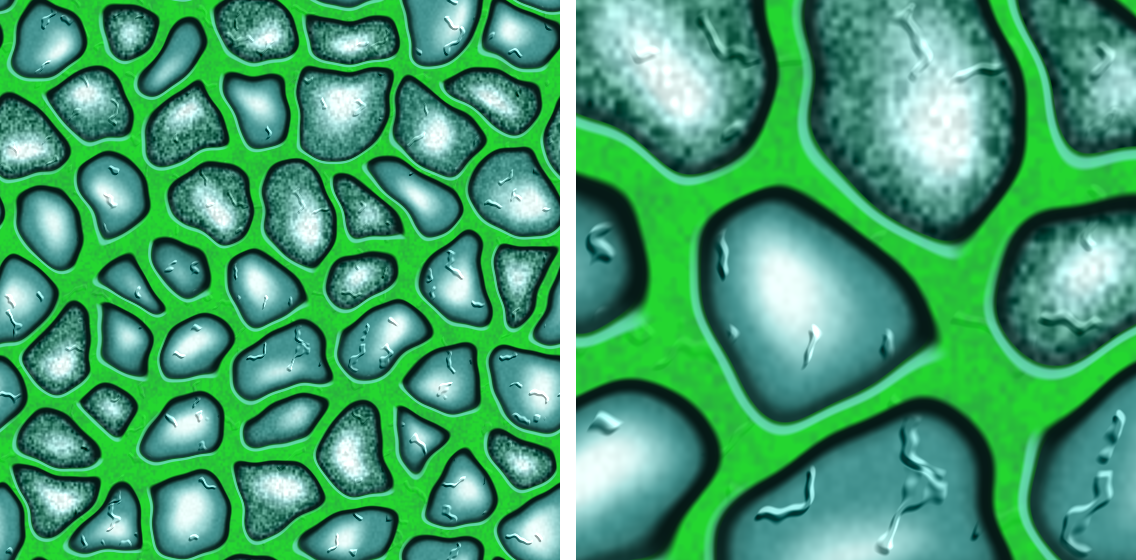
Left: the whole. Right: its middle third, enlarged.
Reproduce this texture procedurally as a WebGL 1 fragment shader.

```glsl
precision highp float;
uniform vec2 u_resolution;

const float TAU = 6.2831853;
const float CELLS = 7.0;          // stones per side
const float JITTER = 0.88;        // irregularity of the stone centres
const float ROUNDING = 13.0;      // higher gives sharper corners
const float GAP = 0.045;          // smallest inset of a stone
const float GAP_RANGE = 0.075;    // extra random inset
const float CHIPS = 18.0;         // chip cells per side
const float CHIP_RELIEF = 0.42;
const vec2 CHIP_SHIFT = vec2(0.0022, 0.0036);
const vec2 GRAIN = vec2(240.0, 170.0);
const vec2 LIGHT_SIDE = vec2(-0.5, -0.86);

const vec3 MOSS = vec3(0.14, 0.84, 0.19);
const vec3 MOSS_SHADE = vec3(0.17, 0.62, 0.27);
const vec3 OUTLINE = vec3(0.02, 0.09, 0.08);
const vec3 DEEP = vec3(0.13, 0.36, 0.34);
const vec3 ROUGH_TEAL = vec3(0.22, 0.50, 0.42);
const vec3 TEAL = vec3(0.27, 0.58, 0.57);
const vec3 PALE = vec3(0.65, 0.87, 0.86);
const vec3 GLEAM = vec3(0.93, 1.0, 0.99);
const vec3 RIM = vec3(0.45, 0.88, 0.80);

vec2 hash2(vec2 c) {
  vec3 q = fract(c.xyx * vec3(0.1031, 0.1030, 0.0973));
  q += dot(q, q.yzx + 33.33);
  return fract((q.xx + q.yz) * q.zy);
}

// Value noise that wraps after the given period
float noise(vec2 p, vec2 period) {
  vec2 i = floor(p), f = fract(p);
  f = f * f * (3.0 - 2.0 * f);
  vec2 a = mod(i, period), b = mod(i + 1.0, period);
  return mix(mix(hash2(a).x, hash2(vec2(b.x, a.y)).x, f.x),
             mix(hash2(vec2(a.x, b.y)).x, hash2(b).x, f.x), f.y);
}

// Layered sines that bend straight lines and still tile
vec2 bend(vec2 uv, float freq) {
  vec2 a = sin(TAU * (uv.yx * freq + vec2(0.13, 0.57)));
  vec2 b = sin(TAU * (uv * (freq - 1.0) + uv.yx * 2.0 + vec2(0.71, 0.29)));
  return 0.6 * a + 0.4 * b;
}

vec2 site(vec2 cell) {
  return cell + 0.5 + JITTER * (hash2(mod(cell, CELLS) + 17.0) - 0.5);
}

// Short scattered strokes, one per cell at most
float chips(vec2 uv) {
  vec2 p = uv * CHIPS + 0.16 * bend(uv, 23.0) + 0.05 * bend(uv, 61.0);
  vec2 base = floor(p);
  float height = 0.0;
  for (int y = -1; y <= 1; y++) {
    for (int x = -1; x <= 1; x++) {
      vec2 cell = base + vec2(x, y);
      vec2 id = mod(cell, CHIPS);
      vec2 h = hash2(id + 71.0), k = hash2(id + 139.0);
      vec2 dir = vec2(cos(TAU * h.x), sin(TAU * h.x));
      vec2 r = p - cell - 0.25 - 0.5 * k;
      float reach = 0.06 + 0.42 * h.y * h.y;
      float dist = length(r - dir * clamp(dot(r, dir), -reach, reach));
      float present = step(0.42, fract(h.y * 7.3 + k.x));
      height = max(height, present * (1.0 - smoothstep(0.025, 0.095, dist)));
    }
  }
  return height;
}

void main() {
  vec2 uv = gl_FragCoord.xy / u_resolution;
  float px = CELLS / u_resolution.y;
  vec2 p = uv * CELLS + 0.09 * bend(uv, 6.0) + 0.015 * bend(uv, 17.0);

  // Nearest stone centre
  vec2 home = floor(p), own = vec2(0.0);
  float best = 9.0;
  for (int y = -1; y <= 1; y++) {
    for (int x = -1; x <= 1; x++) {
      vec2 cell = floor(p) + vec2(x, y);
      vec2 r = site(cell) - p;
      if (dot(r, r) < best) { best = dot(r, r); own = r; home = cell; }
    }
  }

  // Rounded distance to the cell border, with its outward normal
  float sum = 0.0;
  vec2 slope = vec2(0.0);
  for (int y = -2; y <= 2; y++) {
    for (int x = -2; x <= 2; x++) {
      if (x == 0 && y == 0) continue;
      vec2 r = site(home + vec2(x, y)) - p;
      vec2 dir = normalize(r - own);
      float w = exp(-ROUNDING * dot(0.5 * (own + r), dir));
      sum += w;
      slope += w * dir;
    }
  }
  vec2 id = mod(home, CELLS);
  vec2 trait = hash2(id + 41.0), tilt = hash2(id + 97.0);
  float inside = -log(sum) / ROUNDING - GAP - GAP_RANGE * trait.x;
  float lit = dot(slope / (length(slope) + 1e-5), LIGHT_SIDE);

  float grain = 0.6 * noise(uv * GRAIN, GRAIN) + 0.4 * noise(uv.yx * GRAIN, GRAIN) - 0.5;
  float chip = chips(uv) - chips(uv + CHIP_SHIFT);

  // Moss between the stones
  float patches = noise(uv * 40.0, vec2(40.0));
  vec3 moss = mix(MOSS, MOSS_SHADE, clamp(0.55 * patches - 0.05 + 0.9 * grain, 0.0, 1.0));
  moss += 0.05 * chip;

  // Polished or rough stone with a soft elongated gleam
  float angle = TAU * tilt.x;
  vec2 r = own + 0.16 * (tilt - 0.5) - vec2(0.0, 0.04);
  r = mat2(cos(angle), sin(angle), -sin(angle), cos(angle)) * r * vec2(0.75, 1.25);
  float glow = exp(-7.5 * dot(r, r)) * smoothstep(0.0, 0.26, inside);
  float rough = smoothstep(0.5, 0.75, trait.y);
  vec3 stone = mix(DEEP, mix(TEAL, ROUGH_TEAL, rough), smoothstep(0.0, 0.13, inside));
  stone = mix(stone, PALE, smoothstep(0.1, 0.75, glow));
  stone = mix(stone, GLEAM, smoothstep(0.6, 1.0, glow));
  stone += grain * mix(0.07, 0.6 - 0.25 * glow, rough);
  stone += CHIP_RELIEF * chip * smoothstep(0.02, 0.09, inside) * mix(0.9, 0.5, rough);

  // Dark contour, heavier on the upper side, and a bright lower rim
  float contour = smoothstep(-0.035, -0.005, inside) * (1.0 - smoothstep(0.015, 0.065, inside));
  float rim = 1.0 - smoothstep(0.008, 0.026, abs(inside + 0.028));
  vec3 color = mix(moss, stone, smoothstep(-px, px, inside));
  color = mix(color, OUTLINE, contour * mix(0.97, 0.5, smoothstep(-0.1, 0.9, lit)));
  color = mix(color, RIM, rim * 0.75 * smoothstep(-0.15, 0.7, lit));
  gl_FragColor = vec4(clamp(color, 0.0, 1.0), 1.0);
}
```
